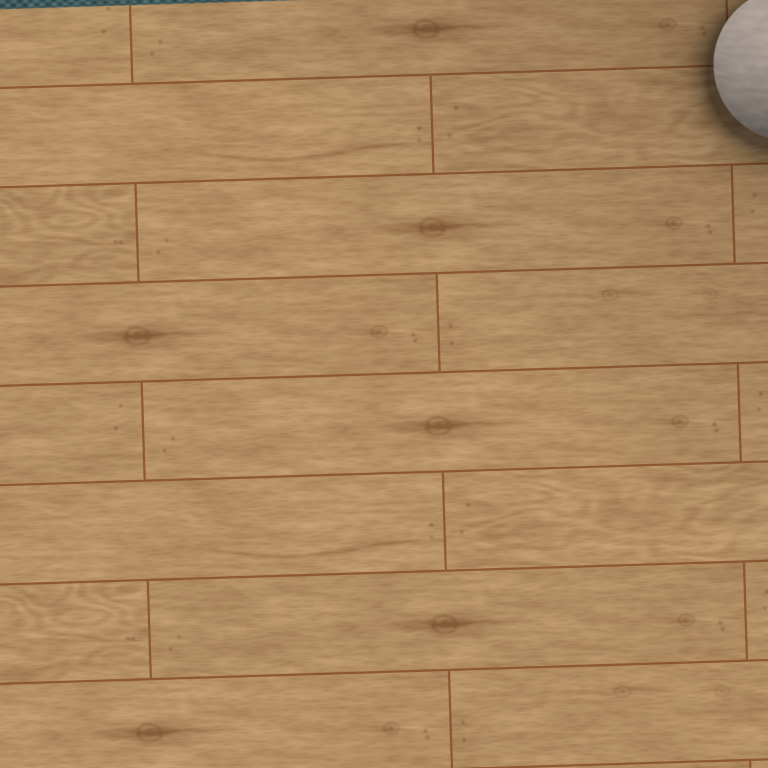
Write a WebGL 1 fragment shader that draws this texture.

```glsl
precision highp float;
uniform vec2 u_resolution;

#define PLANK vec2(0.777, 0.1293)
#define ORIGIN vec2(0.2, 0.8854)
#define TILT 0.031
#define SEAM_WIDTH 0.0027
#define RUG_EDGE 0.988
#define STONE_CENTRE vec2(1.029, 0.916)
#define STONE_RADIUS 0.1
#define LIGHT_WOOD vec3(0.765, 0.622, 0.445)
#define DARK_WOOD vec3(0.54, 0.39, 0.245)
#define SEAM_COLOUR vec3(0.53, 0.31, 0.16)
#define STONE_COLOUR vec3(0.56, 0.52, 0.49)
#define RUG_COLOUR vec3(0.29, 0.41, 0.42)

vec2 hash2(vec2 p) {
  return fract(sin(vec2(dot(p, vec2(12.99, 78.23)), dot(p, vec2(39.35, 11.14)))) * 4375.5);
}

// Layered sines, roughly -1 to 1
float layered(vec2 p) {
  float sum = 0.0, amp = 0.55;
  for (int i = 0; i < 4; i++) {
    p = mat2(0.8, 0.6, -0.6, 0.8) * p * 1.6 + 2.7;
    sum += amp * sin(p.x + 1.6 * sin(p.y * 0.7)) * cos(p.y + 0.8 * sin(p.x * 0.6));
    amp *= 0.62;
  }
  return sum;
}

// Distance to the nearest scattered cell point
float cellular(vec2 p) {
  float nearest = 2.0;
  for (int y = -1; y <= 1; y++)
    for (int x = -1; x <= 1; x++) {
      vec2 cell = floor(p) + vec2(x, y);
      nearest = min(nearest, length(cell + hash2(cell) - p));
    }
  return nearest;
}

// Rings around a dark heart, with a smoky tail along the grain
float knot(vec2 d, float r, float smoke) {
  float dist = length(d * vec2(0.85, 1.1)) / r + 0.12 * smoke;
  float heart = exp(-dist * dist * 5.0);
  float ring = exp(-pow((dist - 0.9) * 4.5, 2.0));
  vec2 t = d / (r * vec2(6.0, 0.65));
  float tail = exp(-dot(t, t)) * (0.65 + 0.6 * smoke);
  return 0.4 * heart + 0.28 * ring + 0.5 * tail;
}

// Four plank prints: 0 knotted, 1 spotted, 2 swirled, 3 streaked
float printKind(float row, float k) {
  float phase = mod(row, 4.0);
  float figured = phase > 1.5 ? 2.0 : 1.0;
  if (mod(row, 2.0) < 0.5) return abs(k) < 0.5 ? 0.0 : (k < 0.0 ? figured : 3.0);
  return k < -0.5 ? (phase > 2.0 ? 3.0 : 0.0) : figured;
}

// Darkness of the wood at q, measured from the plank's lower left corner
float woodTone(vec2 q, float kind) {
  vec2 s = q + kind * vec2(3.1, 1.7);
  float broad = layered(s * vec2(9.0, 42.0));
  float streak = layered(s * vec2(20.0, 150.0));
  float pores = smoothstep(0.55, 0.1, cellular(s * vec2(42.0, 210.0)));
  float tone = 0.23 + 0.15 * broad + 0.17 * streak + 0.12 * pores;

  float figure = layered(s * vec2(7.0, 19.0));
  float rings = sin(17.0 * figure + q.y * 110.0);
  tone += rings * (abs(kind - 2.0) < 0.5 ? 0.1 : 0.025);

  if (kind < 0.5) {
    tone += knot(q - PLANK * vec2(0.495, 0.46), 0.014, streak);
    tone += 0.8 * knot(q - PLANK * vec2(0.9, 0.43), 0.009, streak);
  } else if (kind < 1.5) {
    tone += 0.7 * knot(q - PLANK * vec2(0.29, 0.73), 0.009, streak);
    tone += 0.6 * knot(q - PLANK * vec2(0.457, 0.7), 0.008, streak);
  } else if (kind > 2.5) {
    float vein = q.y - PLANK.y * (0.25 + 0.06 * sin(q.x * 19.0));
    tone += 0.35 * exp(-pow(vein / 0.003, 2.0)) * smoothstep(0.3, 0.6, q.x);
  }

  // Small specks near the plank ends
  for (int i = 0; i < 4; i++) {
    vec2 h = hash2(vec2(float(i) + 1.0, kind + 2.0));
    float end = mod(float(i), 2.0) < 0.5 ? 0.02 : 0.95;
    vec2 d = q - PLANK * vec2(end + 0.03 * h.x, 0.2 + 0.65 * h.y);
    tone += 0.5 * exp(-dot(d, d) / 0.000007);
  }
  return clamp(tone, 0.0, 1.1);
}

void main() {
  vec2 uv = gl_FragCoord.xy / u_resolution.y;
  float px = 1.0 / u_resolution.y;
  vec2 p = uv + TILT * vec2(uv.y, -uv.x);

  // Half-offset plank layout
  vec2 g = (p - ORIGIN) / PLANK;
  float row = floor(g.y);
  g.x += 0.5 * mod(row, 2.0);
  float k = floor(g.x) - mod(row, 2.0);
  vec2 f = fract(g);
  vec3 colour = mix(LIGHT_WOOD, DARK_WOOD, woodTone(f * PLANK, printKind(row, k)));
  colour *= 0.985 + 0.03 * hash2(vec2(row, k)).x;

  // Seams
  vec2 edge = min(f, 1.0 - f) * PLANK;
  float seamDist = min(edge.x, edge.y) - 0.5 * SEAM_WIDTH;
  colour = mix(colour, SEAM_COLOUR, 0.85 * (1.0 - smoothstep(-0.6 * px, 0.8 * px, seamDist)));

  // Uneven room light and the stone's shadow
  colour *= 1.0 - 0.13 * smoothstep(0.6, 1.2, uv.x * 0.6 + uv.y * 0.6);
  vec2 toStone = uv - STONE_CENTRE;
  float stoneDist = length(toStone) - STONE_RADIUS;
  colour *= 1.0 - 0.5 * exp(-max(length(toStone + vec2(0.008, 0.012)) - STONE_RADIUS, 0.0) / 0.02);

  // Stone
  vec2 n = toStone / STONE_RADIUS;
  float shade = 0.8 + 0.28 * n.y - 0.12 * n.x - 0.22 * dot(n, n);
  vec3 stone = STONE_COLOUR * (shade + 0.3 + 0.06 * layered(uv * vec2(60.0, 150.0)));
  colour = mix(stone, colour, smoothstep(-px, px, stoneDist));

  // Woven rug strip
  float weave = 0.85 + 0.2 * sin(p.x * 420.0) * sin(p.y * 600.0) + 0.12 * layered(p * 120.0);
  float rug = smoothstep(-px, px, p.y - RUG_EDGE);
  colour = mix(colour, RUG_COLOUR * weave, rug);

  gl_FragColor = vec4(colour, 1.0);
}
```
